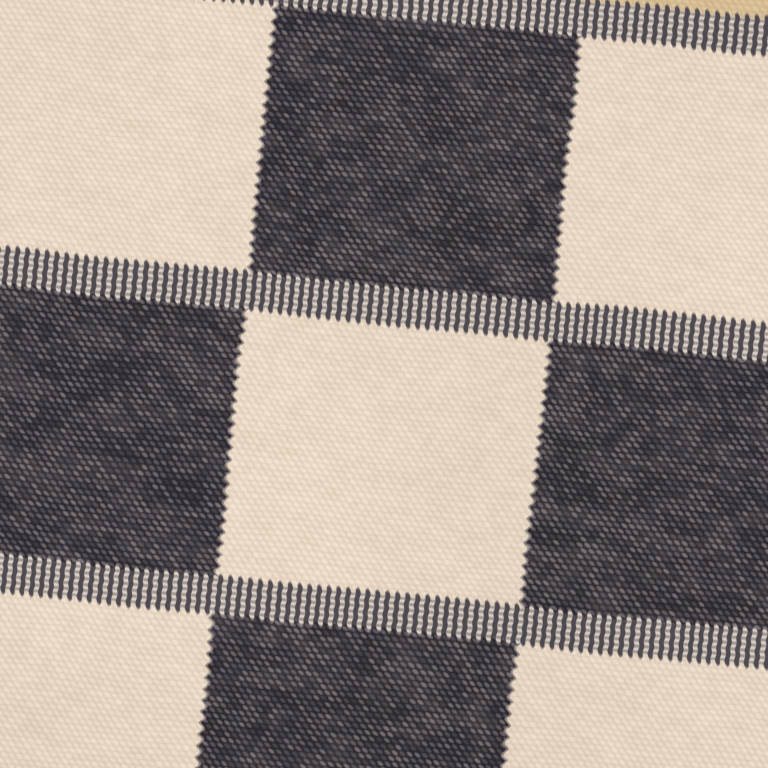
Give the GLSL for this texture, as a Shadertoy shader.

```glsl
const float TAU = 6.2831853;
const float CELL = 0.4;                      // repeat, in canvas heights
const vec2 GRID_ORIGIN = vec2(0.361, 0.347); // first check corner, from the top left
const vec2 SLANT = vec2(0.105, -0.099);      // tilt of the warp and weft
const float BAND_HALF = 0.06;                // half height of the band, in cells
const float BAND_STRIPES = 31.0;             // stripes per cell
const vec2 STITCHES = vec2(40.0, 52.0);      // stitches per cell

const vec3 CREAM_SHADE = vec3(0.82, 0.74, 0.65);
const vec3 CREAM_LIGHT = vec3(0.945, 0.890, 0.820);
const vec3 CHARCOAL_SHADE = vec3(0.175, 0.160, 0.185);
const vec3 CHARCOAL_LIGHT = vec3(0.470, 0.445, 0.465);
const vec3 STRIPE_DARK = vec3(0.31, 0.29, 0.31);
const vec3 STRIPE_LIGHT = vec3(0.86, 0.82, 0.78);
const vec3 HEM_TINT = vec3(0.93, 0.88, 0.76);

float hash(vec2 p) {
    vec3 q = fract(p.xyx * vec3(0.1031, 0.1030, 0.0973));
    q += dot(q, q.yzx + 33.33);
    return fract((q.x + q.y) * q.z);
}

float noise(vec2 p) {
    vec2 i = floor(p), f = fract(p);
    f = f * f * (3.0 - 2.0 * f);
    return mix(mix(hash(i), hash(i + vec2(1, 0)), f.x),
               mix(hash(i + vec2(0, 1)), hash(i + vec2(1, 1)), f.x), f.y);
}

// Height of a slanted stitch in x, its random shade in y
vec2 stitch(vec2 cloth, vec2 count) {
    vec2 g = cloth * count;
    g.x += 0.4 * floor(g.y);
    vec2 q = fract(g) - 0.5;
    float d = length(vec2(0.85 * q.x, q.y - 0.55 * q.x));
    return vec2(1.0 - smoothstep(0.12, 0.55, d), hash(floor(g)));
}

// Alternates between -1 and 1 at whole numbers, with soft steps
float alternate(float x, float soft) {
    float side = 2.0 * mod(floor(x), 2.0) - 1.0;
    return side * smoothstep(0.0, soft, 0.5 - abs(fract(x) - 0.5));
}

vec3 creamCloth(vec2 knot, float mottle) {
    float light = 0.48 + 0.42 * knot.x + 0.16 * (knot.y - 0.5) + 0.2 * (mottle - 0.5);
    return mix(CREAM_SHADE, CREAM_LIGHT, clamp(light, 0.0, 1.0));
}

vec3 charcoalCloth(vec2 knot, float mottle) {
    float light = knot.x * (0.3 + 0.7 * knot.y) + 0.45 * (mottle - 0.4);
    return mix(CHARCOAL_SHADE, CHARCOAL_LIGHT, clamp(light, 0.0, 1.0));
}

vec3 bandCloth(vec2 cloth, float ridge) {
    float twist = 0.86 + 0.14 * cos(TAU * cloth.y * STITCHES.y);
    float light = smoothstep(-0.6, 0.55, ridge);
    return mix(STRIPE_DARK, STRIPE_LIGHT * twist, light);
}

void mainImage(out vec4 fragColor, in vec2 fragCoord) {
    vec2 uv = fragCoord / iResolution.y;
    vec2 p = vec2(uv.x, 1.0 - uv.y);
    vec2 cloth = (p + SLANT * p.yx - GRID_ORIGIN) / CELL;
    float soft = max(1.0 / (iResolution.y * CELL), 0.004);

    // Slight unevenness of the threads
    cloth += 0.012 * (vec2(noise(cloth * 4.0), noise(cloth * 4.0 + 17.0)) - 0.5);

    // Woven checks with toothed sides
    vec2 knot = stitch(cloth, STITCHES);
    float mottle = mix(noise(cloth * vec2(11.0, 16.0)), noise(cloth * vec2(20.0, 45.0)), 0.5);
    float tooth = 0.007 * cos(TAU * cloth.y * 0.5 * STITCHES.y);
    float column = alternate(cloth.x + tooth, 2.0 * soft);
    float row = 2.0 * mod(floor(cloth.y), 2.0) - 1.0;
    float hem = 1.0 - step(-1.0, cloth.y);
    float dark = (0.5 - 0.5 * column * row) * (1.0 - hem);
    vec3 cream = creamCloth(knot, mottle) * mix(vec3(1.0), HEM_TINT, hem);
    vec3 color = mix(cream, charcoalCloth(knot, mottle), dark);

    // Striped bands between the rows, with ragged ends
    float wobble = 0.05 * sin(TAU * cloth.y * 0.5 * STITCHES.y);
    float ridge = cos(TAU * (cloth.x * BAND_STRIPES + wobble));
    float fromBand = abs(cloth.y - round(cloth.y));
    float reach = BAND_HALF + 0.008 * ridge * (2.0 * dark - 1.0);
    float band = 1.0 - smoothstep(reach - 2.0 * soft, reach + 2.0 * soft, fromBand);
    color = mix(color, bandCloth(cloth, ridge), band);

    // Soft uneven light
    color *= 0.985 + 0.03 * noise(uv * 3.0);
    fragColor = vec4(color, 1.0);
}
```
